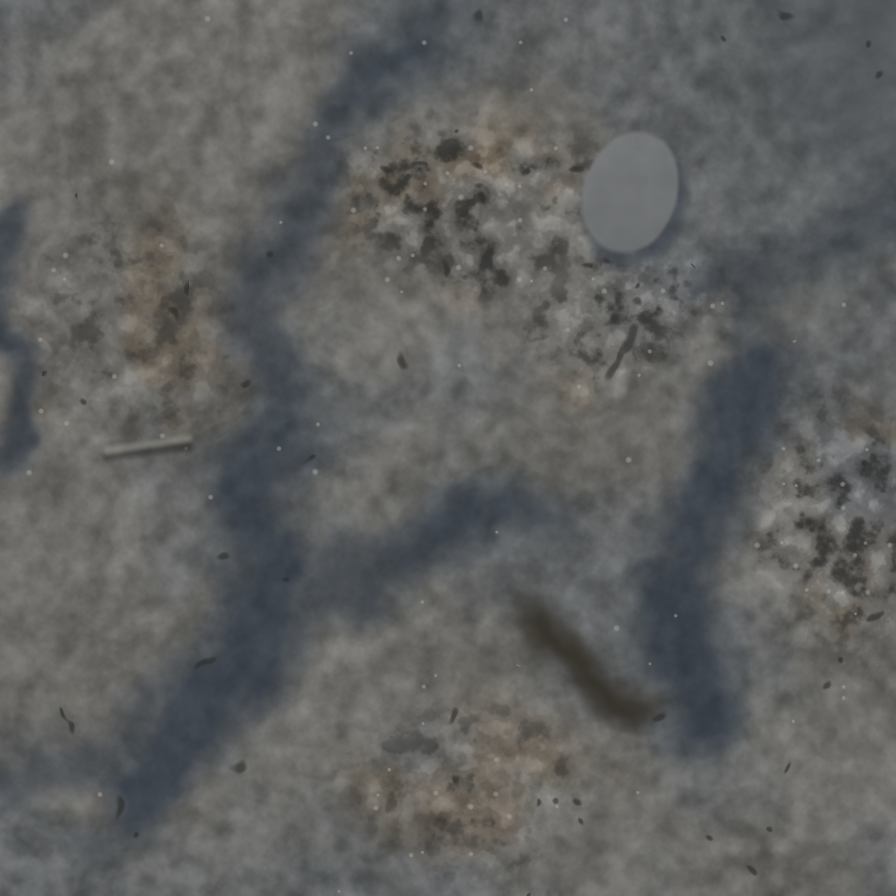
Give the GLSL for this texture, as a WebGL 1 fragment shader.

```glsl
precision highp float;
// Damp grey mud with blue shadowed furrows, gritty patches and a smooth pebble.
uniform vec2 u_resolution;

const vec3 MUD = vec3(0.418, 0.412, 0.395);
const vec3 SHADOW = vec3(0.215, 0.245, 0.280);
const vec3 WET = vec3(0.355, 0.370, 0.380);
const vec3 RUST = vec3(0.410, 0.360, 0.300);
const vec3 PIT = vec3(0.165, 0.165, 0.160);
const vec3 PEBBLE = vec3(0.435, 0.445, 0.450);
const vec3 GLINT = vec3(0.640, 0.630, 0.590);

float hash(vec2 p) {
  vec3 q = fract(vec3(p.xyx) * 0.1031);
  q += dot(q, q.yzx + 33.33);
  return fract((q.x + q.y) * q.z);
}

float noise(vec2 p) {
  vec2 i = floor(p), f = fract(p);
  f = f * f * (3.0 - 2.0 * f);
  return mix(mix(hash(i), hash(i + vec2(1.0, 0.0)), f.x),
             mix(hash(i + vec2(0.0, 1.0)), hash(i + 1.0), f.x), f.y);
}

float fbm(vec2 p) {
  float sum = 0.0, amp = 0.5;
  for (int i = 0; i < 4; i++) {
    sum += amp * noise(p);
    p = mat2(1.6, 1.2, -1.2, 1.6) * p + 17.3;
    amp *= 0.5;
  }
  return sum / 0.9375;
}

// Soft stroke from a to b, bowed sideways by bend times its length.
float stroke(vec2 p, vec2 a, vec2 b, float bend, float width) {
  vec2 d = b - a;
  float h = clamp(dot(p - a, d) / dot(d, d), 0.0, 1.0);
  vec2 bow = vec2(-d.y, d.x) * bend * 4.0 * h * (1.0 - h);
  return 1.0 - smoothstep(0.0, width, length(p - a - d * h - bow));
}

// Soft elliptical patch.
float patchMask(vec2 p, vec2 centre, vec2 radius) {
  return 1.0 - smoothstep(0.35, 1.25, length((p - centre) / radius));
}

// Sparse round dots, jittered inside their cells; density is the filled share.
float specks(vec2 p, float cells, float density, float radius) {
  vec2 id = floor(p * cells);
  vec2 centre = 0.35 + 0.3 * vec2(hash(id + 7.1), hash(id + 23.7));
  float size = radius * (0.5 + 0.5 * hash(id + 41.9));
  float disc = 1.0 - smoothstep(size * 0.3, size, length(fract(p * cells) - centre));
  return disc * step(1.0 - density, hash(id + 3.3));
}

float furrows(vec2 p) {
  float f = 0.68 * stroke(p, vec2(0.47, 0.98), vec2(0.29, 0.46), -0.10, 0.070);
  f = max(f, 0.95 * stroke(p, vec2(0.29, 0.46), vec2(0.15, 0.11), 0.17, 0.100));
  f = max(f, 0.55 * stroke(p, vec2(0.20, 0.15), vec2(0.00, 0.15), 0.0, 0.050));
  f = max(f, 0.70 * stroke(p, vec2(0.29, 0.30), vec2(0.59, 0.43), 0.0, 0.065));
  f = max(f, 0.95 * stroke(p, vec2(0.87, 0.59), vec2(0.78, 0.20), -0.13, 0.080));
  f = max(f, 0.55 * stroke(p, vec2(0.82, 0.65), vec2(1.00, 0.76), 0.0, 0.085));
  return max(f, 0.75 * stroke(p, vec2(0.01, 0.78), vec2(0.02, 0.48), 0.0, 0.035));
}

float gritPatches(vec2 p) {
  float g = patchMask(p, vec2(0.53, 0.78), vec2(0.17, 0.12));
  g = max(g, patchMask(p, vec2(0.70, 0.65), vec2(0.13, 0.08)));
  g = max(g, patchMask(p, vec2(0.94, 0.42), vec2(0.12, 0.18)));
  g = max(g, 0.6 * patchMask(p, vec2(0.15, 0.64), vec2(0.14, 0.16)));
  return max(g, 0.7 * patchMask(p, vec2(0.54, 0.13), vec2(0.16, 0.12)));
}

void main() {
  vec2 p = gl_FragCoord.xy / u_resolution;
  vec2 warp = vec2(fbm(p * 9.0), fbm(p * 9.0 + 51.0)) - 0.5;
  vec2 w = p + 0.11 * warp;
  float grit = gritPatches(w);
  float calm = smoothstep(0.72, 1.0, p.x) * smoothstep(0.68, 0.95, p.y);

  // Mud body: broad tint, fine grain and relief lit from the upper left.
  vec3 color = mix(MUD, WET, 0.75 * smoothstep(0.43, 0.68, fbm(p * 4.0 + 8.0)));
  color = mix(color, WET * 0.95, calm);
  color = mix(color, RUST, 0.8 * grit * smoothstep(0.45, 0.7, fbm(p * 11.0 + 30.0)));
  float relief = fbm(w * 20.0) - fbm(w * 20.0 + vec2(-0.3, 0.3));
  float grain = fbm(p * 55.0) - 0.5;
  color += (0.13 * relief + 0.17 * grain) * (1.0 - 0.65 * calm);
  color += 0.11 * (fbm(w * 8.0 + 14.0) - 0.5);

  // Furrows in blue shade, broken up by the surface.
  float shade = furrows(w) * (0.75 + 0.6 * fbm(p * 24.0 + 5.0));
  color = mix(color, SHADOW + 0.07 * grain, clamp(shade, 0.0, 0.9));

  // Grit: dark gaps between lighter crumbs, plus scattered pits and glints.
  float crumbs = fbm(p * 48.0 + 90.0);
  color = mix(color, PIT, 0.75 * grit * smoothstep(0.50, 0.76, crumbs));
  color += 0.11 * grit * (1.0 - smoothstep(0.25, 0.46, crumbs));
  color = mix(color, PIT, 0.6 * specks(w, 34.0, 0.04 + 0.12 * grit, 0.33));
  color = mix(color, GLINT, 0.55 * specks(p, 75.0, 0.012 + 0.07 * grit, 0.35));

  // Brown hollow and a thin pale twig over its shade.
  float hollow = stroke(w, vec2(0.61, 0.31), vec2(0.69, 0.24), 0.0, 0.045);
  color = mix(color, PIT * vec3(1.15, 1.05, 0.9), 0.85 * hollow);
  color = mix(color, PIT, 0.5 * stroke(p, vec2(0.12, 0.49), vec2(0.21, 0.502), 0.0, 0.010));
  color = mix(color, GLINT * 0.85, 0.6 * stroke(p, vec2(0.12, 0.497), vec2(0.21, 0.511), 0.0, 0.008));

  // Smooth pebble with its shadow at the lower right.
  vec2 q = mat2(0.96, 0.28, -0.28, 0.96) * (p - vec2(0.703, 0.785)) + 0.012 * warp;
  float rim = length(q / vec2(0.054, 0.070));
  float underside = length((q - vec2(0.009, -0.012)) / vec2(0.057, 0.073));
  color = mix(color, SHADOW, 0.6 * (1.0 - smoothstep(0.85, 1.15, underside)));
  vec3 stone = PEBBLE + 0.04 * grain + 0.25 * (q.y - q.x) * rim;
  color = mix(color, stone, 1.0 - smoothstep(0.93, 1.05, rim));
  gl_FragColor = vec4(color, 1.0);
}
```
